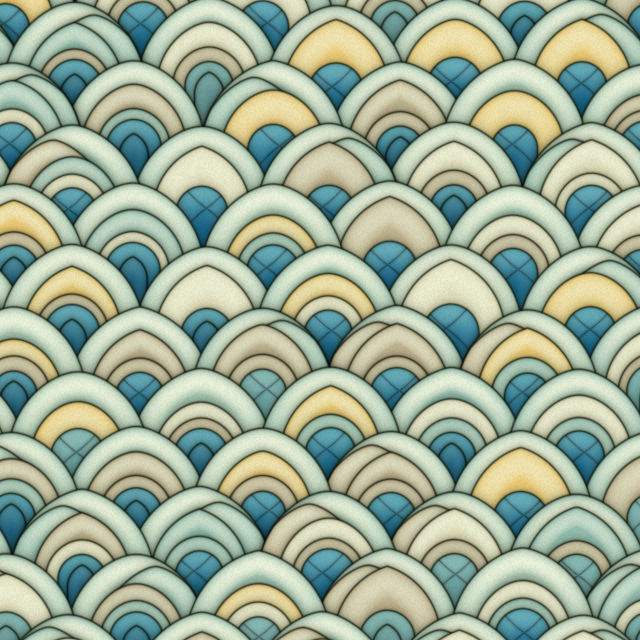
This pattern is drawn by a WebGL 1 fragment shader. Its source:

```glsl
precision highp float;
// Quilted rows of overlapping puffy arches with nested bands and blue cores.
uniform vec2 u_resolution;

const float COLUMNS = 5.03;        // arches across the canvas
const float ROW_STEP = 0.481;      // row spacing, in column widths
const float ROW_SHIFT = 0.09;
const vec2 JITTER = vec2(0.12, 0.045);
const vec2 OUTER_SIZE = vec2(0.57, 0.72);   // half width, height
const vec2 MIDDLE_SIZE = vec2(0.405, 0.49);
const vec2 INNER_SIZE = vec2(0.295, 0.325);
const vec2 CORE_SIZE = vec2(0.20, 0.21);
const vec3 SHADE = vec3(0.33, 0.32, 0.37);  // light lost beside a crease
const float SHADE_INSIDE = 0.013;
const float SHADE_OUTSIDE = 0.028;
const float LINE_DEPTH = 0.36;
const float LINE_WIDTH = 0.009;
const float LOBE_CHANCE = 0.3;
const float GRAIN = 0.045;

const vec3 SAGE = vec3(0.58, 0.745, 0.69);
const vec3 CREAM = vec3(0.89, 0.88, 0.75);
const vec3 BEIGE = vec3(0.76, 0.71, 0.57);
const vec3 YELLOW = vec3(0.93, 0.80, 0.47);
const vec3 LIGHT = vec3(0.93, 0.955, 0.86);
const vec3 CORE_TOP = vec3(0.38, 0.67, 0.72);
const vec3 CORE_LOW = vec3(0.09, 0.40, 0.54);

float hash(vec2 cell, float salt) {
  vec3 q = fract(vec3(cell + 20.0, salt + 1.7) * vec3(0.1031, 0.1130, 0.0973));
  q += dot(q, q.yzx + 33.33);
  return fract((q.x + q.y) * q.z);
}

// Signed distance to an arch on straight legs; soft rounds its tip.
float arch(vec2 p, vec2 size, float soft) {
  float lean = (size.y * size.y - size.x * size.x) / (2.0 * size.x);
  vec2 q = vec2(sqrt(p.x * p.x + soft * soft) + lean, max(p.y, 0.0));
  return length(q) - size.x - lean;
}

vec3 crease(float d, float reach) {
  float thin = d / LINE_WIDTH;
  return 1.0 - SHADE * exp(-abs(d) / reach) - LINE_DEPTH * exp(-thin * thin);
}

// Paints one padded layer and its contact shadow.
void addLayer(inout vec3 color, float d, vec3 tint, float width, float glow, float pixel) {
  float across = 2.0 * clamp(-d / width, 0.0, 1.0) - 1.0;
  float bulge = 1.0 - across * across;
  vec3 fill = mix(tint, LIGHT, glow * bulge) * crease(d, SHADE_INSIDE);
  vec3 shaded = color * crease(d, SHADE_OUTSIDE);
  color = mix(shaded, fill, 1.0 - smoothstep(-pixel, pixel, d));
}

vec3 bandTint(float pick) {
  if (pick < 0.48) return CREAM;
  if (pick < 0.66) return BEIGE;
  return pick < 0.88 ? YELLOW : SAGE;
}

// Blue centre: crossed quilting, or a smaller arch nested inside.
void addCore(inout vec3 color, vec2 p, vec2 id, float pixel) {
  float d = arch(p, CORE_SIZE * (0.92 + 0.2 * hash(id, 11.0)), 0.03);
  vec3 tint = mix(CORE_LOW, CORE_TOP, smoothstep(-0.15, 0.24, p.y));
  tint = mix(tint, SAGE, 0.65 * step(0.80, hash(id, 12.0)));
  float style = hash(id, 13.0);
  if (style < 0.68) {
    vec2 q = p - vec2(0.11 * (hash(id, 14.0) - 0.5), 0.04);
    float seam = abs(abs(q.x) * 0.7 + 1.4 * q.x * q.x - abs(q.y)) * 0.78;
    tint *= 1.0 - 0.45 * exp(-seam / 0.009);
  }
  addLayer(color, d, tint, 0.16, 0.08, pixel);
  if (style >= 0.68) {
    float nested = arch(p + vec2(0.0, 0.06), CORE_SIZE * vec2(0.58, 0.85), 0.01);
    addLayer(color, nested, tint * 0.9, 0.12, 0.08, pixel);
  }
}

void addScale(inout vec3 color, vec2 p, vec2 id, float pixel) {
  p -= JITTER * (vec2(hash(id, 1.0), hash(id, 2.0)) - 0.5);
  float lift = smoothstep(0.02, 0.6, p.y);   // crowns catch more light
  float outer = arch(p, OUTER_SIZE, mix(0.01, 0.14, hash(id, 3.0)));
  vec3 rim = mix(SAGE, CREAM, 0.3 * hash(id, 4.0));
  addLayer(color, outer, rim, 0.19, mix(0.28, 0.92, lift), pixel);

  // Occasional skewed lobe splits the rim
  if (hash(id, 5.0) < LOBE_CHANCE) {
    float side = sign(hash(id, 6.0) - 0.5);
    float lobe = arch(p - vec2(0.15 * side, -0.03), vec2(0.45, 0.63), 0.05);
    vec3 lobeTint = hash(id, 15.0) < 0.65 ? SAGE : BEIGE;
    addLayer(color, max(lobe, outer), lobeTint, 0.17, mix(0.2, 0.75, lift), pixel);
  }

  // One or two inner bands, some with pointed crowns
  float swell = 0.95 + 0.11 * hash(id, 7.0);
  float roundness = smoothstep(0.25, 0.75, hash(id, 8.0));
  vec2 size = MIDDLE_SIZE * swell * vec2(1.0, mix(1.13, 1.0, roundness));
  float middle = arch(p, size, mix(0.005, 0.10, roundness));
  bool hasInner = hash(id, 10.0) < 0.74;
  vec3 band = bandTint(hash(id, 9.0));
  float bandGlow = mix(0.25, 0.55, smoothstep(0.0, 0.4, p.y));
  addLayer(color, middle, band, hasInner ? 0.15 : 0.23, bandGlow, pixel);
  if (hasInner) {
    float pick = hash(id, 16.0);
    vec3 tint = pick < 0.45 ? BEIGE : (pick < 0.8 ? SAGE : CREAM);
    addLayer(color, arch(p, INNER_SIZE, 0.06), tint, 0.12, 0.35, pixel);
  }
  addCore(color, p, id, pixel);
}

void main() {
  vec2 uv = gl_FragCoord.xy / u_resolution.y;
  vec2 p = uv * COLUMNS;
  float pixel = COLUMNS / u_resolution.y;
  float baseRow = floor(p.y / ROW_STEP);
  vec3 color = SAGE;
  // Rows run back to front; odd columns lie beneath even ones
  for (int r = 0; r < 3; r++) {
    float row = baseRow + 1.0 - float(r);
    float x = p.x - ROW_SHIFT - 0.5 * mod(row, 2.0);
    float nearest = floor(x + 0.5);
    bool isEven = mod(nearest, 2.0) < 0.5;
    for (int c = 0; c < 3; c++) {
      float k = float(c);
      float side = isEven ? (c == 2 ? 0.0 : 2.0 * k - 1.0) : (c == 0 ? 0.0 : 2.0 * k - 3.0);
      vec2 id = vec2(nearest + side, row);
      addScale(color, vec2(x - id.x, p.y - row * ROW_STEP), id, pixel);
    }
  }
  color *= 1.0 + GRAIN * (hash(floor(uv * 400.0), 17.0) - 0.5);
  gl_FragColor = vec4(color, 1.0);
}
```
